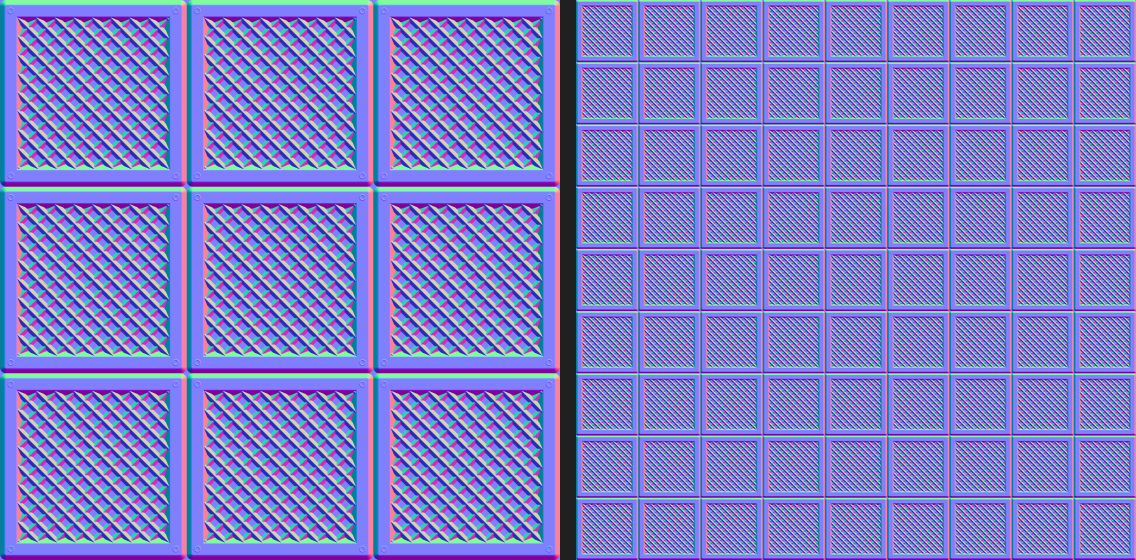
Left, the tile; right, the same tile 3 across and 3 down.
This texture map is drawn by a Shadertoy shader. Its source:

```glsl
#define TILES 3.0          // panels across and down
#define PITCH 0.1          // lattice spacing in panel units
#define BAR_WIDTH 0.0185   // half width of a bar
#define BAR_LIFT 0.0065    // rise of the upper bars over the lower ones
#define BAR_SLOPE 2.6
#define CREST_ROUND 0.0022
#define RECESS 0.406       // half size of the opening
#define WALL_HEIGHT 0.0235
#define BEVEL_SLOPE 6.0
#define PANEL_HALF 0.497
#define RIVET_POS 0.442
#define SAMPLES 4          // antialiasing grid per axis

vec2 signs(vec2 v) {
    return vec2(v.x < 0.0 ? -1.0 : 1.0, v.y < 0.0 ? -1.0 : 1.0);
}

// Ridge bars repeated across an axis: xy = downhill slope, z = height
vec3 bars(vec2 p, vec2 axis, float lift) {
    float spacing = PITCH * 0.70711;
    float d = (fract(dot(p, axis) / spacing + 0.5) - 0.5) * spacing;
    float height = BAR_WIDTH - abs(d);
    if (height < 0.0) return vec3(0.0);
    float side = d / sqrt(d * d + CREST_ROUND * CREST_ROUND);
    return vec3(axis * side * BAR_SLOPE, height + lift);
}

// Sloping wall around the opening, flat on the frame outside it
vec3 recessWall(vec2 p) {
    vec2 a = abs(p);
    vec2 inward = -signs(p) * (a.x > a.y ? vec2(1.0, 0.0) : vec2(0.0, 1.0));
    float depth = RECESS - max(a.x, a.y);
    float height = WALL_HEIGHT - depth;
    if (height < 0.0) return vec3(0.0);
    float tilt = smoothstep(-0.008, 0.006, depth);
    return vec3(inward * tilt * BEVEL_SLOPE, height);
}

// Rounded outer rim of the panel
vec2 rimSlope(vec2 p) {
    float radius = 0.03;
    vec2 corner = abs(p) - PANEL_HALF + radius;
    vec2 outside = max(corner, 0.0);
    float dist = length(outside) - radius;
    vec2 outward = outside / max(length(outside), 1e-4) * signs(p);
    float tilt = smoothstep(-0.028, -0.004, dist);
    tilt *= 1.0 - smoothstep(0.0, 0.004, dist);
    return outward * tilt * BEVEL_SLOPE;
}

// Small raised ring in each corner of the frame
vec2 rivetSlope(vec2 p) {
    vec2 c = abs(p) - RIVET_POS;
    float r = length(c);
    float u = (r - 0.0135) / 0.003;
    return c / max(r, 1e-4) * signs(p) * u * exp(-u * u) * 1.5;
}

vec3 panelColor(vec2 p) {
    vec3 surface = recessWall(p);
    vec3 lower = bars(p, vec2(-0.70711, 0.70711), 0.0);
    vec3 upper = bars(p, vec2(0.70711, 0.70711), BAR_LIFT);
    if (max(abs(p.x), abs(p.y)) < RECESS) {
        if (lower.z > surface.z) surface = lower;
        if (upper.z > surface.z) surface = upper;
    }
    vec2 slope = surface.xy + rimSlope(p) + rivetSlope(p);
    return 0.5 + 0.5 * normalize(vec3(slope, 1.0));
}

void mainImage(out vec4 fragColor, in vec2 fragCoord) {
    vec3 sum = vec3(0.0);
    for (int j = 0; j < SAMPLES; j++) {
        for (int i = 0; i < SAMPLES; i++) {
            vec2 offset = (vec2(i, j) + 0.5) / float(SAMPLES) - 0.5;
            vec2 uv = (fragCoord + offset) / iResolution.xy;
            sum += panelColor(fract(uv * TILES) - 0.5);
        }
    }
    fragColor = vec4(sum / float(SAMPLES * SAMPLES), 1.0);
}
```
